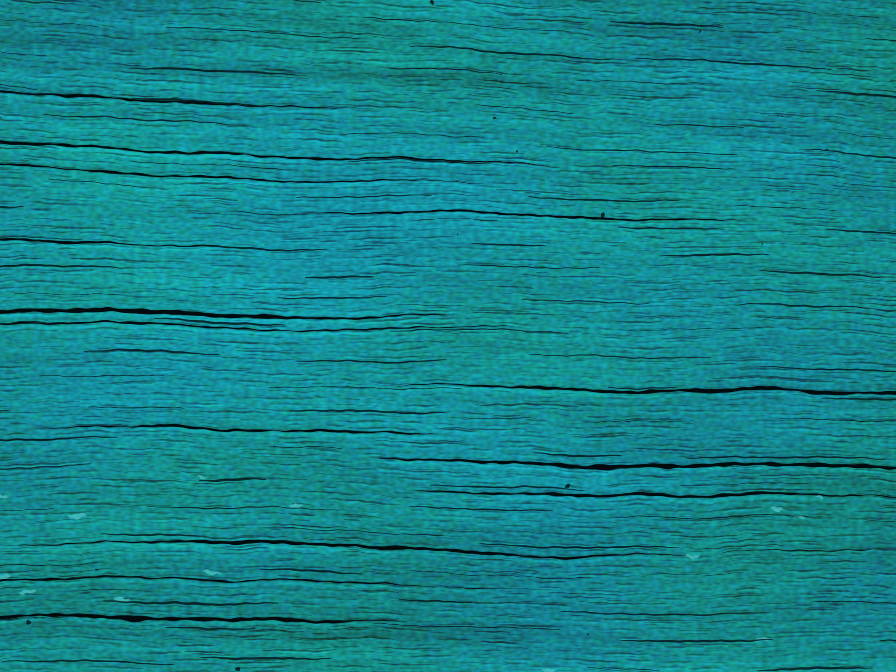
Reproduce this texture procedurally as a Shadertoy shader.

```glsl
// Weathered teal painted wood: gradient noise along the grain tints the paint,
// staggered cells hold short dark splits at several sizes, and a loop lays
// long ragged cracks with lit lower lips.

#define PAINT vec3(0.08, 0.515, 0.535)
#define HOLLOW vec3(0.01, 0.06, 0.075)
#define CHIP vec3(0.30, 0.76, 0.77)
#define CONTRAST 0.085
#define BLUE_SHIFT 0.05
#define SLOPE 0.055
#define LONG_CRACKS 14
#define SPECKS 14
#define CRACK_WIDTH 0.0034
#define LIP 0.0055

vec2 hash2(vec2 p) {
    vec3 q = fract(p.xyx * vec3(0.1031, 0.1030, 0.0973));
    q += dot(q, q.yzx + 33.33);
    return fract((q.xx + q.yz) * q.zy);
}

float cornerSlope(vec2 cell, vec2 offset) {
    float angle = 6.2832 * hash2(cell + 71.0).x;
    return dot(vec2(cos(angle), sin(angle)), offset);
}

// Gradient noise, about -0.7 to 0.7
float noise(vec2 p) {
    vec2 i = floor(p), f = p - i, e = vec2(1.0, 0.0);
    vec2 u = f * f * f * (f * (f * 6.0 - 15.0) + 10.0);
    float low = mix(cornerSlope(i, f), cornerSlope(i + e, f - e), u.x);
    float high = mix(cornerSlope(i + e.yx, f - e.yx), cornerSlope(i + 1.0, f - 1.0), u.x);
    return mix(low, high, u.y);
}

// Follows the grain: it falls to the right in the upper part
vec2 grainSpace(vec2 p) {
    float tilt = mix(0.2, 1.0, smoothstep(0.5, 0.8, p.y));
    float wave = 0.014 * noise(p * vec2(2.6, 2.2)) + 0.005 * noise(p * vec2(11.0, 9.0));
    float ragged = 0.0022 * noise(p * vec2(48.0, 40.0));
    return vec2(p.x, p.y + SLOPE * tilt * p.x + wave + ragged);
}

// Distance to a crack that tapers to both ends
float crack(vec2 g, vec2 centre, float halfLength, float halfWidth) {
    float t = abs(g.x - centre.x) / halfLength;
    return abs(g.y - centre.y) - halfWidth * (1.0 - t * t) + 0.03 * max(t - 0.9, 0.0);
}

// Distance to the one split in each staggered cell
float split(vec2 g, vec2 cell, float seed) {
    vec2 q = g / cell;
    q.x += hash2(vec2(floor(q.y), seed)).x;
    vec2 r = hash2(floor(q) + seed), s = hash2(floor(q) + seed + 50.0);
    float reach = mix(0.15, 0.48, r.x);
    vec2 centre = (s - 0.5) * vec2(1.0 - 2.0 * reach, 0.5) * cell;
    return crack((fract(q) - 0.5) * cell, centre, reach * cell.x, mix(-0.0003, 0.0015, r.y));
}

float cover(float d, float soft) {
    return smoothstep(soft, -soft, d);
}

// Short splits of three sizes
float splits(vec2 g, float soft) {
    float fine = cover(split(g, vec2(0.06, 0.0085), 11.0), soft);
    float middle = cover(split(g, vec2(0.11, 0.012), 130.0), soft);
    float wide = cover(split(g, vec2(0.19, 0.021), 270.0), soft);
    return max(0.75 * fine, max(middle, 1.15 * wide));
}

void mainImage(out vec4 fragColor, in vec2 fragCoord) {
    vec2 p = fragCoord / iResolution.y;
    float aspect = iResolution.x / iResolution.y;
    float soft = 0.6 / iResolution.y;
    vec2 g = grainSpace(p);

    // Broad light and long streaks
    vec2 glow = (p - vec2(0.5, 0.58)) * vec2(1.2, 2.3);
    float tone = 1.1 * (exp(-dot(glow, glow)) - 0.45);
    tone += 0.7 * smoothstep(0.06, 0.03, g.y);
    tone += 0.7 * noise(g * vec2(2.5, 8.0) + 9.0);
    tone += mix(0.7, 1.6, smoothstep(0.7, 0.95, p.y)) * noise(g * vec2(2.2, 42.0));

    // Fibres and splits, each split lit along its lower edge
    tone += 0.9 * noise(g * vec2(24.0, 130.0)) + 1.5 * noise(p * vec2(105.0, 185.0));
    float depth = 2.2 + 1.8 * noise(p * vec2(7.0, 12.0));
    float dark = splits(g, soft);
    tone += 0.25 + 0.7 * splits(g + vec2(0.0, 0.003), soft) * (1.0 - dark) - depth * dark;

    // Long cracks, one in each layer of the board
    float gap = 1.0, lip = 1.0;
    float ragged = 1.0 + 0.8 * noise(g * vec2(45.0, 20.0));
    for (int i = 0; i < LONG_CRACKS; i++) {
        float n = float(i);
        vec2 r = hash2(vec2(n, 3.0)), s = hash2(vec2(n, 8.0));
        vec2 centre = vec2(s.x * aspect, 0.05 + 0.84 * (n + r.y) / float(LONG_CRACKS));
        float halfLength = mix(0.25, 0.75, r.x);
        float swell = ragged + 0.9 * noise(vec2(g.x * 13.0, n * 7.3));
        float halfWidth = CRACK_WIDTH * mix(0.3, 0.95, s.y) * swell;
        vec2 bent = g + vec2(0.0, 0.005 * noise(vec2(g.x * 5.0, n * 3.7)));
        gap = min(gap, crack(bent, centre, halfLength, halfWidth));
        lip = min(lip, crack(bent + vec2(0.0, LIP), centre, halfLength, halfWidth));
    }
    float hairline = split(g, vec2(0.36, 0.045), 400.0) - 0.0004;

    // Dark pits anywhere, pale chips in the lower part
    float pit = 1.0, chip = 1.0;
    vec2 rough = 0.004 * vec2(noise(p * 130.0), noise(p * 110.0 + 30.0));
    for (int i = 0; i < SPECKS; i++) {
        vec2 r = hash2(vec2(float(i), 55.0)), s = hash2(vec2(float(i), 89.0));
        vec2 toChip = (g + rough - s * vec2(aspect, 0.3)) * vec2(0.25, 1.0);
        pit = min(pit, length(p + rough - r * vec2(aspect, 1.0)) - mix(0.001, 0.0035, s.x));
        chip = min(chip, length(toChip) - mix(0.0015, 0.0035, r.x));
    }

    // Paint, drifting between green and blue teal
    tone += 0.8 * smoothstep(0.003, 0.0, lip) - 0.7 * smoothstep(0.003, 0.0, gap);
    float hue = 1.2 * noise(p * vec2(60.0, 120.0) + 5.0) + noise(p * vec2(3.0, 5.0) + 17.0);
    hue += 0.5 * exp(-dot(glow, glow)) - 0.25;
    vec3 color = PAINT + CONTRAST * clamp(tone, -3.4, 2.4) * vec3(0.04, 1.0, 1.0);
    color += BLUE_SHIFT * clamp(1.8 * hue, -1.0, 1.0) * vec3(0.0, -0.1, 1.0);
    color = mix(color, CHIP, 0.75 * cover(chip, soft));
    color = mix(color, HOLLOW, 0.8 * max(cover(hairline, soft), cover(pit, soft)));
    color = mix(color, HOLLOW * 0.7, cover(gap, soft));
    fragColor = vec4(clamp(color, 0.0, 1.0), 1.0);
}
```
